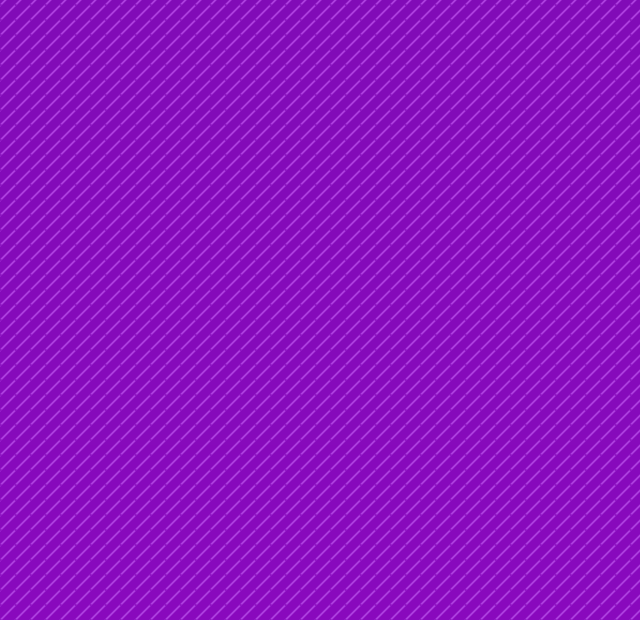
Give the GLSL for this pattern, as a WebGL 2 fragment shader.

```glsl
#version 300 es
precision highp float;
// Thin lilac diagonal pinstripes, nicked at each tile corner, on a violet fade.

uniform vec2 u_resolution;
out vec4 fragColor;

// Signed offset from the nearest whole number
float wrap(float x) { return fract(x + 0.5) - 0.5; }
vec2 wrap(vec2 p) { return fract(p + 0.5) - 0.5; }

void main() {
    // Square tiles, 42 and two thirds across, anchored at the lower left
    float tilesAcross = 128.0 / 3.0;
    vec2 tile = gl_FragCoord.xy / u_resolution.x * tilesAcross;
    float pixel = tilesAcross / u_resolution.x;

    // Background: slightly deeper violet towards the top
    float height = gl_FragCoord.y / u_resolution.y;
    vec3 violet = mix(vec3(0.537, 0.035, 0.742), vec3(0.505, 0.043, 0.717), height);

    // Stripe rising to the right, with soft edges
    float across = abs(wrap(tile.x - tile.y - 0.035));
    float soft = max(0.05, 0.6 * pixel);
    float stripe = 1.0 - smoothstep(0.089 - soft, 0.089 + soft, across);

    // Small dark nick where stripes meet the tile corners
    float corner = length(wrap(tile - vec2(0.04, 0.0)));
    float nick = 1.0 - smoothstep(0.035, 0.07 + 0.6 * pixel, corner);
    stripe *= 1.0 - 0.75 * nick;

    vec3 lilac = vec3(0.675, 0.245, 0.872);
    fragColor = vec4(mix(violet, lilac, stripe), 1.0);
}
```
